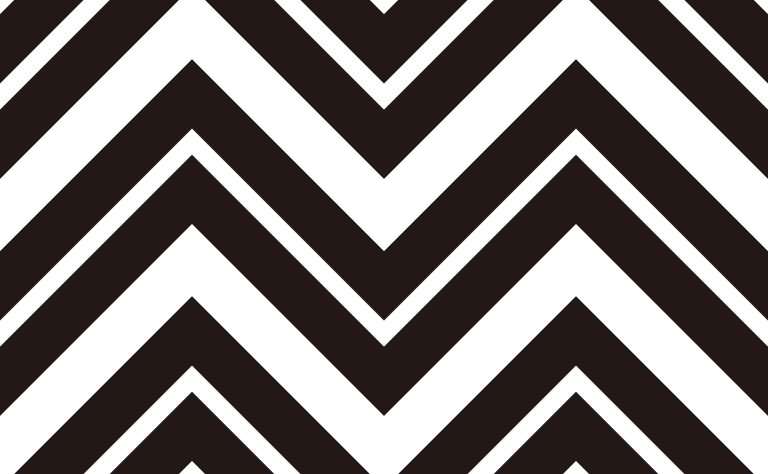
A Shadertoy shader for this pattern:

```glsl
// Distance to the nearest dark stripe, in vertical repeats; negative inside.
float stripePair(float phase) {
    float fromCentre = abs(fract(phase) - 0.5);
    return abs(fromCentre - 0.2012) - 0.1462;
}

void mainImage(out vec4 fragColor, in vec2 fragCoord) {
    vec2 uv = fragCoord / iResolution.xy;
    vec3 ink = vec3(0.137, 0.094, 0.082);
    vec3 paper = vec3(1.0);

    // Two zigzags across: 0 at each peak, 1 at each valley
    float zigzag = 2.0 * abs(fract(2.0 * uv.x) - 0.5);

    // Two stripe pairs down, pushed lower towards the valleys
    float phase = 2.0 * (1.0 - uv.y) - 0.81 * zigzag - 0.0975;

    // Edge softened over one pixel, measured across the slanted stripe
    float pixel = length(vec2(0.81 * 4.0, 2.0) / iResolution.xy);
    float coverage = clamp(0.5 - stripePair(phase) / pixel, 0.0, 1.0);

    fragColor = vec4(mix(paper, ink, coverage), 1.0);
}
```
